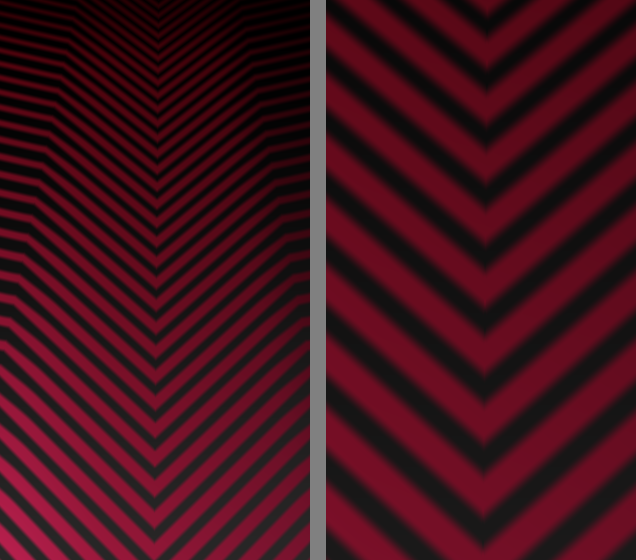
Left: the whole. Right: its middle third, enlarged.
Give the GLSL for this pattern, as a Shadertoy shader.

```glsl
#define DENSITY 22.9       // chevrons per e-fold of depth
#define HORIZON 0.372      // vanishing level above the top edge
#define TIP_PHASE 0.295    // shifts the chevrons down the axis
#define ARM_SLOPE vec2(0.72, 0.2765)  // slope at the top, growth downwards
#define KINK vec2(0.146, 0.2)         // half width at the top, growth downwards
#define WING_SLOPE 0.23    // slope beyond the kink
#define ARM_WIDTH 0.57     // band share of one repeat
#define WING_WIDTH 0.39
#define BLUR 0.0045        // edge softness in canvas heights

// Height at which the chevron through (side, depth) meets the central axis
float tipDepth(float side, float depth) {
    float kinkSide = KINK.x + KINK.y * depth;
    if (side > kinkSide) {
        // Slide along the wing back to the kink
        depth = (depth + WING_SLOPE * (side - KINK.x)) / (1.0 + KINK.y * WING_SLOPE);
        side = KINK.x + KINK.y * depth;
    }
    return (depth + ARM_SLOPE.x * side) / (1.0 - ARM_SLOPE.y * side);
}

// Soft band ending at each whole phase
float band(float phase, float width, float softness) {
    float offCentre = abs(fract(phase + 0.5 * width + 0.5) - 0.5);
    return 1.0 - smoothstep(0.5 * width - softness, 0.5 * width + softness, offCentre);
}

void mainImage(out vec4 fragColor, in vec2 fragCoord) {
    vec2 uv = fragCoord / iResolution.xy;
    float aspect = iResolution.x / iResolution.y;
    float depth = 1.0 - uv.y;

    // Slightly leaning central axis
    float axis = 0.5 * aspect + 0.0065 - 0.008 * depth;
    float side = abs(uv.x * aspect - axis);

    // Logarithmic spacing gives the perspective
    float phase = DENSITY * log(tipDepth(side, depth) + HORIZON) - TIP_PHASE;
    float gradient = length(vec2(dFdx(phase), dFdy(phase)));
    float softness = max(BLUR * iResolution.y, 0.7) * gradient;

    // Bands thin out towards the wings
    float kinkSide = KINK.x + KINK.y * depth;
    float wing = smoothstep(-0.08, 0.02, side - kinkSide);
    float mask = band(phase, mix(ARM_WIDTH, WING_WIDTH, wing), softness);

    // Charcoal ground fading to black at the top
    vec3 ground = vec3(0.155, 0.15, 0.15) * smoothstep(0.02, 1.1, depth) * 1.03;

    // Crimson bands, brighter below and to the left
    vec3 crimson = mix(vec3(0.24, 0.0, 0.02), vec3(0.58, 0.09, 0.22), depth);
    crimson *= mix(1.16, 0.8, uv.x);
    crimson += vec3(0.05, 0.02, 0.05) * (1.0 - smoothstep(0.0, 0.4, uv.x)) * depth;
    crimson *= 1.0 - 0.4 * wing * smoothstep(0.5, 1.0, uv.x) * (1.0 - depth);
    crimson *= mix(0.65, 1.0, smoothstep(0.0, 0.12, depth));

    fragColor = vec4(mix(ground, crimson, mask), 1.0);
}
```
